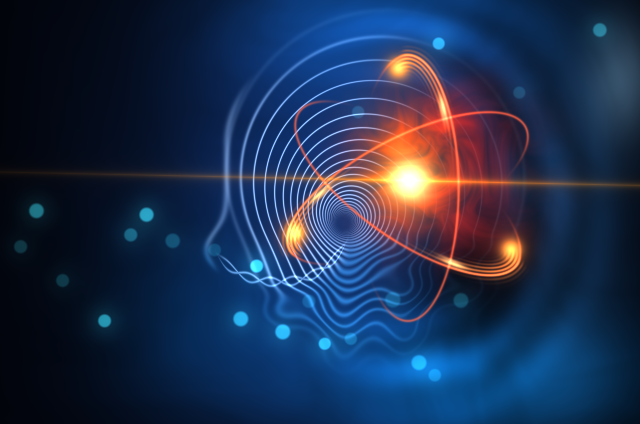
Reproduce this background procedurally as a WebGL 1 fragment shader.

```glsl
precision highp float;
// Glowing atom with three orbits over a spiral wire net, on a blurred blue backdrop with light dots.
uniform vec2 u_resolution;

float hash(float n) { return fract(sin(n * 12.9898) * 43758.5453); }

float blob(vec2 offset, vec2 size) {
  offset /= size;
  return exp(-dot(offset, offset));
}

float stroke(float dist, float width) { return exp(-dist * dist / (width * width)); }

// Layered, folded sines in -1..1
float clouds(vec2 p) {
  float sum = 0.0, weight = 0.5;
  for (int i = 0; i < 5; i++) {
    p = mat2(0.8, 0.6, -0.6, 0.8) * p * 1.7 + 1.3;
    p += 0.6 * sin(p.yx * 1.3);
    sum += weight * sin(p.x) * sin(p.y);
    weight *= 0.65;
  }
  return sum;
}

vec3 backdrop(vec2 p) {
  vec3 col = vec3(0.006, 0.012, 0.035);
  col += vec3(0.05, 0.17, 0.38) * blob(p - vec2(0.76, 0.52), vec2(0.42, 0.60));
  col += vec3(0.00, 0.09, 0.16) * blob(p - vec2(0.50, 0.26), vec2(0.24, 0.20));
  col += vec3(0.01, 0.28, 0.47) * blob(p - vec2(1.10, 0.11), vec2(0.34, 0.15));
  col += vec3(0.02, 0.18, 0.34) * blob(p - vec2(0.93, 0.96), vec2(0.34, 0.19));
  col += vec3(0.05, 0.15, 0.24) * blob(p - vec2(1.33, 0.50), vec2(0.15, 0.42));
  col += vec3(0.19, 0.25, 0.28) * blob(p - vec2(1.46, 0.81), vec2(0.08, 0.13));
  // Blurred swirls and the dark hollow at the lower right
  vec2 d = p - vec2(0.90, 0.53);
  float r = length(d);
  float swirl = sin(r * 48.0 + 2.0 * clouds(p * 2.0)) * smoothstep(0.2, 0.34, r);
  col *= 1.0 + 0.22 * swirl * smoothstep(-0.3, 0.2, d.x) * (1.0 - smoothstep(0.4, 0.65, r));
  col *= 1.0 - 0.7 * blob(p - vec2(1.12, 0.35), vec2(0.15, 0.15));
  return col * (1.0 + 0.2 * clouds(p * 3.0));
}

vec3 lightDots(vec2 p) {
  vec3 col = vec3(0.0);
  for (int i = 0; i < 22; i++) {
    float n = float(i);
    vec2 c = vec2(fract(n * 0.618 + 0.04) * 1.1, 0.0);
    c.y = 0.42 - 0.2 * c.x + 0.3 * (hash(n + 3.0) - 0.5);
    if (i > 17) c = vec2(0.84 + 0.19 * (n - 18.0), 0.93 - 0.2 * hash(n));
    float d = length(p - c), radius = 0.017 + 0.005 * hash(n + 7.0);
    float power = 0.2 + 0.75 * pow(hash(n + 1.0), 2.0);
    float disc = 1.0 - smoothstep(radius * 0.65, radius, d);
    col += power * vec3(0.16, 0.62, 0.66) * (disc + 0.25 * stroke(d, 0.04));
  }
  return col;
}

vec3 wireNet(vec2 p) {
  float dx = min(p.x - 0.65, 0.17);
  float seam = 0.335 + 2.0 * dx * dx + 60.0 * dx * dx * dx * dx;
  float below = 1.0 - smoothstep(-0.06, 0.02, p.y - seam);
  // Eccentric rings growing out of the spiral eye, drawn out and rippled below it
  vec2 e = p - vec2(0.805, 0.473);
  e.y *= mix(0.7, 1.0, smoothstep(-0.15, 0.0, e.y));
  float ripple = below * smoothstep(0.02, 0.2, length(e));
  e += ripple * 0.018 * sin(p.yx * vec2(55.0, 40.0) + vec2(0.0, 1.0));
  vec2 drift = vec2(0.084, 0.107);
  float along = dot(e, drift);
  float s = (sqrt(along * along + dot(e, e) * 0.0917) - along) / 0.0917;
  float phase = 7.5 * log(s + 0.001) + atan(e.x, -e.y) / 6.28318;
  float dist = abs(fract(phase) - 0.5) * length(e) / 7.5;
  float blur = smoothstep(0.8, 1.15, s) + 0.4 * below;
  float net = stroke(dist, 0.0019 + 0.0045 * blur) * mix(0.8, 0.22, min(blur, 1.0));
  net *= (1.0 - smoothstep(1.0, 1.25, s)) * smoothstep(0.01, 0.07, length(e));
  net *= mix(1.0, 0.12, smoothstep(0.80, 1.05, p.x)) * smoothstep(0.08, 0.3, p.y);
  net *= 1.0 - 0.4 * smoothstep(0.7, 0.85, p.y);
  // Braided seam running into the eye
  float braid = abs(abs(p.y - seam) - 0.010 * abs(sin(p.x * 62.0)));
  net += 0.55 * stroke(braid, 0.003) * smoothstep(0.50, 0.54, p.x) * (1.0 - smoothstep(0.79, 0.82, p.x));
  // Soft outer edge on the left
  float edge = 0.53 - 0.048 * stroke(p.y - 0.41, 0.06) + 2.4 * pow(max(p.y - 0.66, 0.0), 2.0);
  net += 0.32 * stroke(p.x - edge, 0.008) * smoothstep(0.35, 0.39, p.y) * (1.0 - smoothstep(0.7, 0.84, p.y));
  return net * mix(vec3(0.72, 0.82, 0.92), vec3(0.22, 0.52, 0.72), below);
}

vec3 orbits(vec2 p) {
  vec3 col = vec3(0.0);
  vec2 radii = vec2(0.313, 0.12), d = p - vec2(0.957, 0.556);
  for (int i = 0; i < 3; i++) {
    float angle = 1.571 + 2.05 * float(i);
    vec2 u = vec2(cos(angle), sin(angle));
    vec2 q = vec2(dot(d, u), dot(d, vec2(u.y, -u.x)));
    float f = length(q / radii);
    float dist = (f - 1.0) * f / (length(q / (radii * radii)) + 0.001);
    float t = atan(q.y / radii.y, q.x / radii.x);
    col += vec3(0.72, 0.28, 0.18) * stroke(dist, 0.0032) * smoothstep(-0.8, 0.0, sin(t));
    // Streaked tail with a spark, then the bright head
    float tail = smoothstep(-0.3, 0.0, t) * (1.0 - smoothstep(0.1, 1.6, t));
    float streaks = 0.6 + 0.4 * sin(dist * 650.0 + 2.0 * t);
    col += vec3(1.0, 0.52, 0.25) * tail * streaks * stroke(dist + 0.008, 0.006 + 0.014 * tail);
    col += vec3(1.0, 0.8, 0.5) * stroke(t - 0.85, 0.12) * stroke(dist + 0.012, 0.008);
    float head = length(q - vec2(0.283, i == 1 ? 0.028 : -0.022));
    col += vec3(1.0, 0.75, 0.35) * stroke(head, 0.022) + vec3(0.75, 0.27, 0.04) * exp(-head / 0.024);
  }
  return col;
}

vec3 core(vec2 p) {
  vec2 d = p - vec2(0.961, 0.574);
  float r = length(d), fog = clouds(p * 9.0);
  vec3 col = vec3(0.68, 0.10, 0.10) * blob(d - vec2(0.08, 0.03), vec2(0.16, 0.16)) * (0.85 + 0.9 * fog);
  col += vec3(0.85, 0.36, 0.03) * blob(d - vec2(-0.01, 0.03), vec2(0.09, 0.11)) * (0.9 + 0.6 * fog);
  col += vec3(1.0, 0.78, 0.30) * 0.7 * exp(-r / 0.045) + vec3(1.0, 1.0, 0.75) * stroke(r, 0.043);
  // Long, slightly tilted flare
  float dy = abs(d.y + 0.021 * d.x);
  col += vec3(1.0, 0.58, 0.14) * exp(-abs(d.x) / 0.4) * (0.85 * exp(-dy / 0.005) + 0.25 * exp(-dy / 0.016));
  return max(col, 0.0);
}

void main() {
  vec2 p = gl_FragCoord.xy / u_resolution.y;
  p.x += 0.75 - 0.5 * u_resolution.x / u_resolution.y;
  vec3 warm = core(p) + orbits(p);
  // Warm light hides the blue behind it
  vec3 cool = (backdrop(p) + lightDots(p) + wireNet(p)) * (1.0 - 0.85 * min(warm.r, 1.0));
  gl_FragColor = vec4(clamp(cool + warm, 0.0, 1.0), 1.0);
}
```
